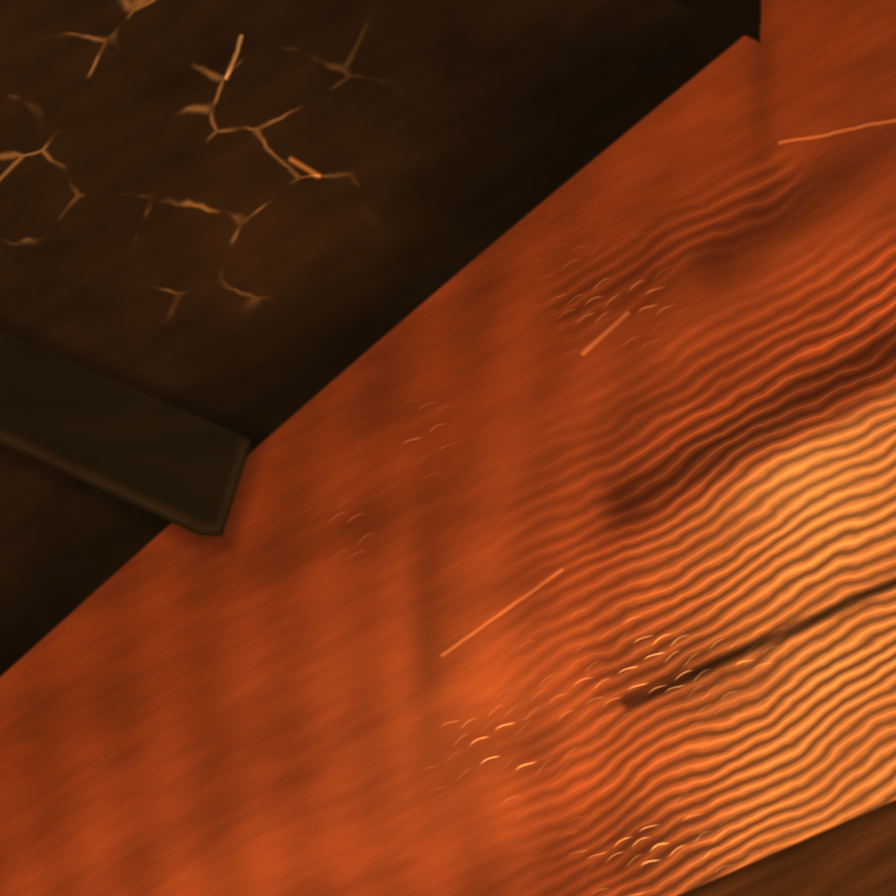
Give the GLSL for this texture, as a three.js fragment shader.

```glsl
varying vec2 vUv;

vec2 hash2(vec2 p) {
  return fract(sin(vec2(dot(p, vec2(127.1, 311.7)), dot(p, vec2(269.5, 183.3)))) * 4375.85);
}

// Layered sines, roughly -1 to 1
float waves(vec2 p) {
  float sum = 0.0, amp = 0.6;
  for (int i = 0; i < 5; i++) {
    sum += amp * sin(p.x + 1.3 * sin(p.y * 0.7)) * cos(p.y + sin(p.x * 0.8));
    p = mat2(0.88, 0.47, -0.47, 0.88) * p * 1.75 + 2.3;
    amp *= 0.6;
  }
  return sum;
}

// Gap between the two nearest cell points: zero on cell borders
float cellGap(vec2 p) {
  vec2 id = floor(p), near = vec2(9.0);
  for (int y = -1; y <= 1; y++)
    for (int x = -1; x <= 1; x++) {
      vec2 c = id + vec2(x, y);
      float d = length(c + hash2(c) - p);
      near = d < near.x ? vec2(d, near.x) : vec2(near.x, min(near.y, d));
    }
  return near.y - near.x;
}

float spot(vec2 p, vec2 center, vec2 size) {
  vec2 d = (p - center) / size;
  return exp(-dot(d, d));
}

float stroke(vec2 p, vec2 a, vec2 b, float width) {
  vec2 ab = b - a;
  float t = clamp(dot(p - a, ab) / dot(ab, ab), 0.0, 1.0);
  return smoothstep(width, 0.0, length(p - a - ab * t));
}

// Rotates so that x runs along the wood fibres
vec2 alongGrain(vec2 p) {
  return vec2(dot(p, vec2(0.87, 0.49)), dot(p, vec2(-0.49, 0.87)));
}

// Short curved highlights, one per random cell
float glints(vec2 g) {
  vec2 q = g * vec2(30.0, 85.0);
  q.x += 0.5 * mod(floor(q.y), 2.0);
  vec2 r = hash2(floor(q)), f = fract(q) - 0.5;
  float bend = f.y + 0.3 * (r.y - 0.5) + 0.18 * sin(f.x * 5.0 + r.x * 6.0);
  return smoothstep(0.2, 0.02, abs(bend)) * smoothstep(0.45, 0.15, abs(f.x)) * smoothstep(0.4, 0.9, r.x);
}

vec3 ceiling(vec2 p) {
  vec2 g = alongGrain(p);
  float edge = p.y - 0.245 - 0.86 * p.x;
  vec3 col = mix(vec3(0.10, 0.058, 0.022), vec3(0.18, 0.10, 0.04), smoothstep(0.0, 0.24, edge));
  col *= 1.0 + 0.16 * waves(p * 13.0) + 0.10 * waves(g * vec2(18.0, 90.0));
  col += vec3(0.035, 0.014, 0.003) * spot(p, vec2(0.29, 0.74), vec2(0.2, 0.13));
  col *= 1.0 - 0.3 * spot(p, vec2(0.58, 0.93), vec2(0.13, 0.10));
  // Glossy wrinkles
  vec2 q = alongGrain(p + 0.008 * waves(p * 28.0)) * vec2(8.0, 13.0);
  float wrinkle = smoothstep(0.09, 0.0, cellGap(q)) * smoothstep(0.0, 0.6, waves(p * 21.0 + 1.0));
  wrinkle *= smoothstep(0.46, 0.3, p.x) * smoothstep(0.60, 0.72, p.y);
  col += vec3(0.36, 0.22, 0.10) * wrinkle;
  col += vec3(0.5, 0.33, 0.17) * stroke(p + 0.004 * waves(p * 40.0), vec2(0.25, 0.91), vec2(0.27, 0.96), 0.005);
  col += vec3(0.5, 0.27, 0.10) * stroke(p, vec2(0.325, 0.822), vec2(0.355, 0.804), 0.006);
  return col;
}

vec3 beam(vec2 p) {
  vec2 g = alongGrain(p);
  float blotch = waves(g * vec2(9.0, 26.0) + 4.0);
  float fibre = waves(g * vec2(22.0, 190.0));
  float below = 0.447 + 0.59 * (p.x - 0.78) - p.y + 0.006 * blotch;
  vec3 col = mix(vec3(0.51, 0.19, 0.065), vec3(0.65, 0.26, 0.10), smoothstep(0.0, 0.55, 0.245 + 0.86 * p.x - p.y));
  col *= 1.0 + 0.13 * blotch + 0.05 * fibre;
  // Upright reflections and shadows
  col *= 1.0 + 0.05 * sin(p.x * 68.0 + 2.0 * sin(p.y * 5.0)) * smoothstep(0.9, 0.6, p.x);
  col *= 1.0 - 0.22 * spot(p, vec2(0.475, 0.29), vec2(0.022, 0.19));
  col *= 1.0 - 0.14 * spot(p, vec2(0.85, 0.90), vec2(0.016, 0.13));
  col *= 1.0 - 0.25 * stroke(p, vec2(0.80, 0.71), vec2(1.0, 0.85), 0.05);
  col *= 1.0 - 0.36 * stroke(p, vec2(0.70, 0.44), vec2(1.0, 0.615), 0.045);
  // Warm lamp light
  float lit = smoothstep(-0.015, 0.025, below) * smoothstep(0.62, 0.93, p.x);
  col = mix(col, vec3(0.87, 0.50, 0.22), 0.85 * lit * (0.85 + 0.15 * blotch));
  col += vec3(0.13, 0.07, 0.03) * spot(p, vec2(0.58, 0.2), vec2(0.16, 0.11));
  col += vec3(0.10, 0.09, 0.05) * spot(p, vec2(0.90, 0.46), vec2(0.09, 0.06));
  // Raised growth rings
  float ring = sin(g.y * 390.0 + 3.2 * waves(g * vec2(17.0, 20.0)) + 2.0 * sin(g.x * 24.0));
  float relief = smoothstep(0.5, 0.82, p.x) * smoothstep(-0.24, -0.06, below);
  relief = max(relief, 0.6 * stroke(p, vec2(0.65, 0.66), vec2(0.86, 0.79), 0.06));
  relief *= 0.75 + 0.25 * blotch;
  col *= 1.0 + relief * (0.24 * ring - 0.14 * smoothstep(0.3, 1.0, -ring));
  col += vec3(0.12, 0.07, 0.03) * relief * smoothstep(0.65, 1.0, ring);
  // Seam and scratches
  vec2 s = p + 0.003 * waves(p * 35.0);
  col *= 1.0 - 0.55 * stroke(s, vec2(0.70, 0.215), vec2(1.0, 0.35), 0.012);
  float scratch = stroke(s, vec2(0.495, 0.27), vec2(0.625, 0.362), 0.004);
  scratch += stroke(s, vec2(0.65, 0.605), vec2(0.70, 0.65), 0.005);
  scratch += stroke(s, vec2(0.87, 0.84), vec2(1.0, 0.865), 0.004);
  col += vec3(0.25, 0.16, 0.08) * scratch;
  // Clusters of wet highlights
  float wet = spot(p, vec2(0.57, 0.165), vec2(0.07, 0.045)) + spot(p, vec2(0.73, 0.05), vec2(0.07, 0.05));
  wet += spot(p, vec2(0.74, 0.26), vec2(0.10, 0.045)) + 0.5 * spot(p, vec2(0.69, 0.67), vec2(0.06, 0.05));
  wet += 0.3 * spot(p, vec2(0.39, 0.41), vec2(0.04, 0.03)) + 0.3 * spot(p, vec2(0.47, 0.51), vec2(0.03, 0.04));
  col *= 1.0 - 0.18 * min(wet, 1.0);
  return col + vec3(0.55, 0.42, 0.25) * min(wet, 1.0) * glints(g + 0.003 * blotch);
}

void main() {
  vec2 p = vUv;
  float edge = max(0.245 + 0.86 * p.x + 0.012 * sin(p.x * 3.6) - p.y, p.x - 0.848);
  vec3 col = mix(ceiling(p), beam(p), smoothstep(-0.003, 0.004, edge));
  // Dark block at the top
  float block = min(0.848 - p.x, p.y - 1.0 + 0.48 * (p.x - 0.75));
  col = mix(col, vec3(0.10, 0.05, 0.022), smoothstep(-0.003, 0.003, block));
  // Rafter with a lighter lower rim
  float under = p.y - max(0.505 - 0.46 * p.x, 0.402);
  float end = 0.28 - 0.31 * (0.505 - p.y) - p.x;
  float rafter = min(min(0.63 - 0.43 * p.x - p.y, under), end);
  vec3 wood = vec3(0.135, 0.088, 0.036) * (1.0 + 0.12 * waves(p * vec2(14.0, 45.0)));
  float rim = smoothstep(0.022, 0.008, min(under, end + 0.004));
  wood += vec3(0.07, 0.04, 0.018) * rim * smoothstep(0.0, 0.008, rafter);
  col *= 1.0 - 0.3 * smoothstep(-0.03, 0.0, rafter);
  col = mix(col, wood, smoothstep(-0.003, 0.003, rafter));
  // Lower board in the corner
  float board = 0.44 * (p.x - 0.755) - p.y;
  vec3 boardColor = vec3(0.34, 0.17, 0.06) * (1.0 + 0.18 * waves(alongGrain(p) * vec2(14.0, 110.0)));
  boardColor *= 1.0 - 0.35 * smoothstep(0.02, 0.0, board);
  col = mix(col, boardColor, smoothstep(-0.002, 0.003, board));
  gl_FragColor = vec4(col, 1.0);
}
```
